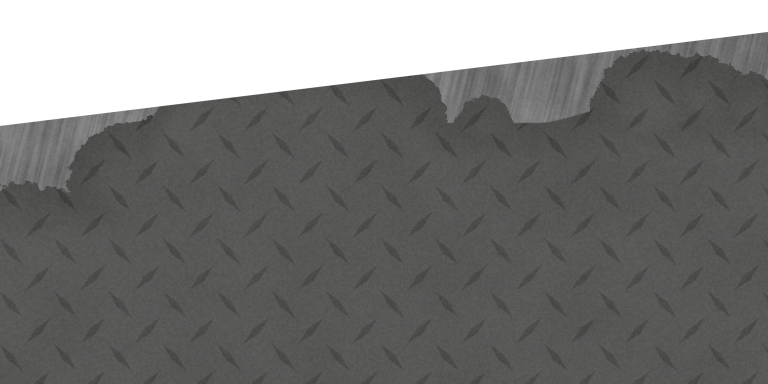
This background is drawn by a Shadertoy shader. Its source:

```glsl
#define EDGE_LEFT 0.672
#define EDGE_SLOPE 0.1224
#define TREAD_PERIOD vec2(0.1419, 0.1378)
#define TREAD_ORIGIN vec2(0.880, 0.070)
#define TREAD_SIZE vec2(0.046, 0.0105)
#define LEAF_DEPTH 0.036
#define GRAIN 0.035
#define STEEL vec3(0.342, 0.342, 0.339)
#define FOLIAGE vec3(0.305, 0.305, 0.300)
#define SKY vec3(0.455)

float hash(vec2 p) {
    vec3 q = fract(vec3(p.xyx) * 0.1031);
    q += dot(q, q.yzx + 33.33);
    return fract((q.x + q.y) * q.z);
}

float noise(vec2 p) {
    vec2 i = floor(p), f = fract(p);
    f = f * f * (3.0 - 2.0 * f);
    return mix(mix(hash(i), hash(i + vec2(1, 0)), f.x),
               mix(hash(i + vec2(0, 1)), hash(i + vec2(1, 1)), f.x), f.y);
}

float fbm(vec2 p) {
    float sum = 0.0, amp = 0.5;
    for (int i = 0; i < 4; i++) {
        sum += amp * noise(p);
        p = p * 2.03 + 17.0;
        amp *= 0.5;
    }
    return sum;
}

// Signed distance to the ground and the round tree crowns
float treeline(vec2 p) {
    const vec3 crowns[9] = vec3[9](
        vec3(0.052, 0.440, 0.086), vec3(0.125, 0.420, 0.090),
        vec3(0.339, 0.518, 0.161), vec3(0.456, 0.583, 0.135),
        vec3(1.029, 0.688, 0.135), vec3(1.263, 0.669, 0.078),
        vec3(1.693, 0.719, 0.151), vec3(1.823, 0.740, 0.117),
        vec3(1.953, 0.708, 0.099));
    float ground = mix(0.49, 0.84, smoothstep(0.25, 0.52, p.x));
    float plain = 0.68 + 0.04 * smoothstep(1.4, 1.6, p.x);
    ground = mix(ground, plain, smoothstep(1.0, 1.17, p.x));
    float leaves = LEAF_DEPTH * (fbm(p * 65.0) - 0.47);
    float d = p.y - ground;
    for (int i = 0; i < 9; i++) {
        d = min(d, length(p - crowns[i].xy) - crowns[i].z + leaves);
    }
    return d;
}

// Relief of one slanted lozenge per lattice cell
float tread(vec2 p, vec2 origin, vec2 along, float px) {
    vec2 cell = (fract((p - origin) / TREAD_PERIOD + 0.5) - 0.5) * TREAD_PERIOD;
    vec2 q = vec2(dot(cell, along), dot(cell, vec2(-along.y, along.x)));
    float d = (abs(q.x) / TREAD_SIZE.x + abs(q.y) / TREAD_SIZE.y - 1.0) * TREAD_SIZE.y;
    float fill = 1.0 - smoothstep(-px, px, d);
    float slope = clamp(0.5 + 0.5 * q.y / TREAD_SIZE.y, 0.0, 1.0);
    float rim = exp(-abs(d) / 0.002) * smoothstep(0.0, 0.004, q.y);
    return -fill * mix(0.062, 0.042, slope) + 0.018 * rim;
}

void mainImage(out vec4 fragColor, in vec2 fragCoord) {
    float px = 1.0 / iResolution.y;
    vec2 p = fragCoord * px;

    // Worn metal sky with steep scratches
    vec2 brushed = vec2(p.x - 0.25 * p.y, p.y);
    float scratches = noise(brushed * vec2(90.0, 5.0)) + noise(brushed * vec2(210.0, 9.0)) - 1.0;
    vec3 sky = SKY + 0.075 * scratches + 0.16 * (fbm(p * 9.0) - 0.47);

    // Dark plate, deepest along the foliage rim
    float d = treeline(p);
    vec3 plate = mix(FOLIAGE, STEEL, smoothstep(0.0, 0.13, -d));
    plate += 0.035 * (fbm(p * 6.0) - 0.47);
    plate += tread(p, TREAD_ORIGIN, normalize(vec2(0.66, -0.75)), px);
    plate += tread(p, TREAD_ORIGIN + 0.5 * TREAD_PERIOD, normalize(vec2(0.70, 0.71)), px);
    vec3 color = mix(plate, sky, smoothstep(-px, px, d));

    // Fine grain, then the slanted white top
    color += GRAIN * (noise(p * 230.0) - 0.5);
    float top = (p.y - EDGE_LEFT - EDGE_SLOPE * p.x) / length(vec2(1.0, EDGE_SLOPE));
    color = mix(color, vec3(1.0), smoothstep(-0.7 * px, 0.7 * px, top));
    fragColor = vec4(color, 1.0);
}
```
